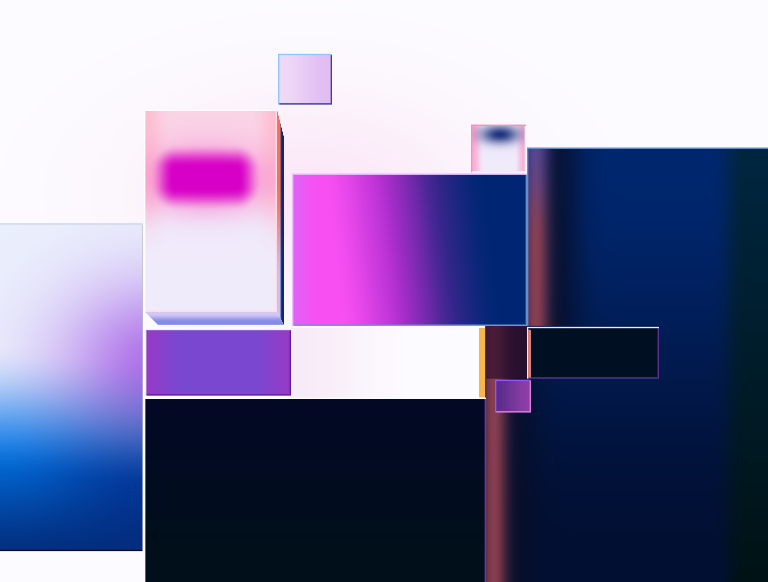
Write a Shadertoy shader that draws this background.

```glsl
// Overlapping glass panels and blocks on a pale backdrop, lit by magenta and blue glows.
// Each panel is a soft-edged box filled by a gradient function, then given a bright rim.
// The layout grid is 7.68 by 5.84 units with its origin at the lower left.

const vec2 GRID = vec2(7.68, 5.84);
const vec3 WHITE = vec3(0.99, 0.985, 1.0);
const vec3 LILAC = vec3(0.94, 0.92, 0.985);
const vec3 VIOLET = vec3(0.48, 0.28, 0.82);
const vec3 MAGENTA = vec3(0.84, 0.0, 0.78);
const vec3 ROSE = vec3(1.0, 0.55, 0.75);
const vec3 NAVY = vec3(0.0, 0.15, 0.45);
const vec3 INK = vec3(0.0, 0.04, 0.12);
const vec3 STEEL = vec3(0.4, 0.55, 0.8);

// Antialiased box coverage
float box(vec2 p, vec2 lo, vec2 hi, float aa) {
    vec2 d = min(p - lo, hi - p);
    return clamp(min(d.x, d.y) / aa + 0.5, 0.0, 1.0);
}

// Soft elliptical glow
float glow(vec2 p, vec2 center, vec2 radius) {
    vec2 q = (p - center) / radius;
    return exp(-dot(q, q));
}

void paint(inout vec3 col, vec3 ink, float mask) {
    col = mix(col, ink, mask);
}

// Filled panel: lit rim along top and left, shaded rim along bottom and right
void panel(inout vec3 col, vec2 p, vec2 lo, vec2 hi, vec3 fill, vec3 lit, vec3 shade, float aa) {
    const float RIM = 0.014;
    float mask = box(p, lo, hi, aa);
    float litDist = min(p.x - lo.x, hi.y - p.y);
    float shadeDist = min(hi.x - p.x, p.y - lo.y);
    paint(fill, shade, 1.0 - smoothstep(RIM - 0.5 * aa, RIM + 0.5 * aa, shadeDist));
    paint(fill, lit, 1.0 - smoothstep(RIM - 0.5 * aa, RIM + 0.5 * aa, litDist));
    paint(col, fill, mask);
}

// Pale to violet to azure sheet on the left
vec3 azureSheet(vec2 p) {
    float across = smoothstep(0.0, 1.5, p.x);
    vec3 blue = mix(vec3(0.0, 0.45, 0.9), vec3(0.01, 0.24, 0.66), across);
    blue = mix(vec3(0.01, 0.17, 0.48), blue, smoothstep(0.1, 1.6, p.y));
    float haze = glow(p, vec2(1.6, 2.15), vec2(1.0, 0.85));
    vec3 upper = mix(vec3(0.92, 0.94, 0.99), vec3(0.68, 0.44, 0.91), haze);
    return mix(blue, upper, smoothstep(1.05, 2.4, p.y + 0.12 * across));
}

// Deep blue wall with a warm glow near its left side
vec3 nightWall(vec2 p, float left) {
    vec3 wall = mix(vec3(0.005, 0.06, 0.2), vec3(0.0, 0.15, 0.43), smoothstep(0.3, 4.3, p.y));
    vec3 teal = mix(vec3(0.0, 0.07, 0.08), vec3(0.0, 0.15, 0.25), p.y / 4.4);
    paint(wall, teal, smoothstep(7.12, 7.45, p.x));
    float d = p.x - left;
    paint(wall, vec3(0.03, 0.05, 0.15), 0.75 * exp(-pow((d - 0.3) / 0.25, 2.0)));
    vec3 ember = mix(vec3(0.62, 0.27, 0.33), vec3(0.4, 0.3, 0.6), smoothstep(3.4, 4.4, p.y));
    return mix(wall, ember, 0.85 * exp(-pow((d - 0.09) / 0.13, 2.0)));
}

// Pink light falling off into navy
vec3 pinkFalloff(vec2 p) {
    float x = p.x + 0.12 * (p.y - 3.3);
    vec3 c = mix(vec3(0.97, 0.31, 0.95), vec3(0.7, 0.18, 0.82), smoothstep(3.3, 4.05, x));
    paint(c, vec3(0.28, 0.15, 0.58), smoothstep(3.8, 4.5, x));
    paint(c, NAVY, smoothstep(4.2, 4.95, x));
    return mix(c, vec3(0.8, 0.45, 0.97), 0.5 * (1.0 - smoothstep(2.92, 3.2, p.x)));
}

// Front of the tall block with a blurred magenta bar
vec3 blockFront(vec2 p) {
    vec3 c = mix(LILAC, vec3(0.98, 0.83, 0.9), smoothstep(3.5, 4.0, p.y));
    float sides = smoothstep(0.4, 0.66, abs(p.x - 2.11)) * smoothstep(3.2, 4.2, p.y);
    paint(c, vec3(1.0, 0.71, 0.78), 0.7 * sides);
    paint(c, vec3(0.96, 0.38, 0.8), 0.85 * glow(p, vec2(2.06, 4.04), vec2(0.58, 0.3)));
    vec2 q = abs(p - vec2(2.06, 4.06)) - vec2(0.3, 0.08);
    float bar = length(max(q, 0.0));
    return mix(c, MAGENTA, 1.0 - smoothstep(0.02, 0.26, bar));
}

// Receding side and underside of the tall block
void blockDepth(inout vec3 col, vec2 p, float aa) {
    float s = p.x - 2.77;
    float drop = 2.71 - p.y;
    float side = box(p, vec2(2.77, 2.71 - 1.9 * s), vec2(2.84, 4.74 - 4.0 * s), aa);
    vec3 warm = mix(vec3(0.8, 0.75, 0.95), vec3(0.95, 0.45, 0.38), smoothstep(3.0, 4.0, p.y));
    paint(col, mix(warm, vec3(0.04, 0.16, 0.45), smoothstep(0.025, 0.05, s)), side);
    float under = box(p, vec2(1.45 + drop, 2.58), vec2(2.77 + 0.53 * drop, 2.71), aa);
    vec3 base = mix(vec3(0.83, 0.78, 0.96), vec3(0.52, 0.55, 0.9), smoothstep(0.02, 0.1, drop));
    paint(col, base, under);
}

void mainImage(out vec4 fragColor, in vec2 fragCoord) {
    vec2 p = fragCoord / iResolution.xy * GRID;
    float aa = GRID.y / iResolution.y;

    // Backdrop with a faint pink haze
    vec3 col = mix(WHITE, vec3(0.98, 0.89, 0.96), 0.8 * glow(p, vec2(3.1, 3.9), vec2(1.7, 1.0)));

    // Large sheets
    panel(col, p, vec2(-0.1, 0.31), vec2(1.44, 3.6), azureSheet(p), vec3(0.78, 0.85, 0.92), INK, aa);
    paint(col, WHITE, box(p, vec2(1.425, -0.1), vec2(1.45, 3.6), aa));
    panel(col, p, vec2(5.27, -0.1), vec2(7.8, 4.36), nightWall(p, 5.27), STEEL, INK, aa);
    paint(col, nightWall(p, 4.85), box(p, vec2(4.85, -0.1), vec2(7.8, 2.57), aa));
    paint(col, vec3(0.2, 0.06, 0.18), 0.75 * box(p, vec2(4.86, 2.04), vec2(5.27, 2.57), aa));
    panel(col, p, vec2(2.92, 2.57), vec2(5.27, 4.1), pinkFalloff(p), vec3(0.92, 0.75, 1.0), STEEL, aa);

    // Middle row
    vec3 slab = mix(vec3(0.97, 0.92, 0.97), WHITE, smoothstep(2.9, 4.2, p.x));
    paint(col, slab, box(p, vec2(2.9, 1.84), vec2(4.79, 2.55), aa));
    paint(col, vec3(0.97, 0.71, 0.3), box(p, vec2(4.79, 1.85), vec2(4.85, 2.55), aa));
    vec3 violet = mix(VIOLET, vec3(0.58, 0.23, 0.78), smoothstep(0.35, 0.75, abs(p.x - 2.18)));
    panel(col, p, vec2(1.45, 1.87), vec2(2.91, 2.54), violet, LILAC, vec3(0.4, 0.1, 0.6), aa);
    vec3 dark = mix(vec3(0.0, 0.06, 0.1), vec3(0.01, 0.035, 0.14), smoothstep(0.0, 1.8, p.y));
    panel(col, p, vec2(1.44, -0.1), vec2(4.86, 1.85), dark, WHITE, vec3(0.4, 0.2, 0.75), aa);
    panel(col, p, vec2(5.27, 2.04), vec2(6.59, 2.56), vec3(0.0, 0.06, 0.13), LILAC, VIOLET * 0.7, aa);
    paint(col, vec3(0.85, 0.5, 0.48), box(p, vec2(5.28, 2.05), vec2(5.31, 2.53), aa));

    // Tall block
    blockDepth(col, p, aa);
    panel(col, p, vec2(1.44, 2.71), vec2(2.77, 4.74), blockFront(p), WHITE, vec3(1.0, 0.86, 0.88), aa);

    // Small cubes
    vec3 pale = mix(vec3(0.94, 0.85, 0.97), vec3(0.88, 0.74, 0.95), smoothstep(2.8, 3.3, p.x));
    panel(col, p, vec2(2.78, 4.79), vec2(3.32, 5.3), pale, STEEL * 1.4, vec3(0.25, 0.25, 0.6), aa);
    vec3 mirror = mix(LILAC, ROSE, 0.65 * smoothstep(0.15, 0.26, abs(p.x - 4.99)));
    paint(mirror, vec3(0.12, 0.2, 0.5), glow(p, vec2(5.0, 4.49), vec2(0.19, 0.09)));
    panel(col, p, vec2(4.71, 4.11), vec2(5.26, 4.59), mirror, ROSE, LILAC, aa);
    vec3 plum = mix(vec3(0.36, 0.17, 0.55), vec3(0.55, 0.25, 0.65), smoothstep(4.95, 5.3, p.x));
    panel(col, p, vec2(4.95, 1.7), vec2(5.31, 2.03), plum, VIOLET * 1.2, vec3(0.85, 0.5, 0.85), aa);

    fragColor = vec4(col, 1.0);
}
```
